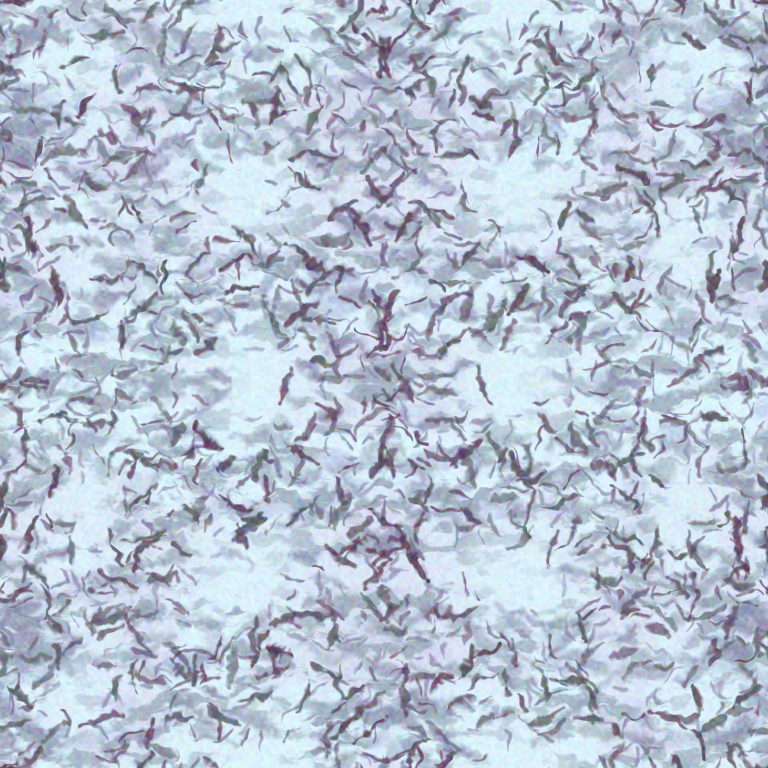
This texture is drawn by a WebGL 1 fragment shader. Its source:

```glsl
precision highp float;
// Crumpled icy sheet: short bent dark creases and soft slate smears over pale blue.
// Two by two mirrored tiles share most marks; some cells get marks of their own.
// Marks are worn, tapered arcs on jittered grids, thinned out inside calm patches.

uniform vec2 u_resolution;

#define TILES 2.0            // repeats across and down
#define VARIATION 0.38       // share of marks unique to one tile
#define CREASE_CELLS 14.0    // grid cells per tile, long creases
#define FINE_CELLS 24.0      // grid cells per tile, fine creases
#define SMEAR_CELLS 13.0     // grid cells per tile, soft smears
#define CREASE_WIDTH 0.12    // half width in cells
#define SMEAR_WIDTH 0.19
#define WARP 0.009           // edge roughness in canvas units
#define GRAIN 0.17

const float PI = 3.14159;
const vec3 ICE = vec3(0.86, 0.95, 0.99);
const vec3 MIST = vec3(0.77, 0.83, 0.92);
const vec3 LILAC = vec3(0.85, 0.87, 0.95);
const vec3 STEEL = vec3(0.60, 0.66, 0.72);
const vec3 VIOLET = vec3(0.55, 0.56, 0.68);
const vec3 GRAPHITE = vec3(0.37, 0.38, 0.41);
const vec3 PLUM = vec3(0.38, 0.28, 0.38);

float hash(vec2 p) {
  vec3 q = fract(vec3(p.xyx) * 0.1031);
  q += dot(q, q.yzx + 33.33);
  return fract((q.x + q.y) * q.z);
}

float noise(vec2 p) {
  vec2 i = floor(p), f = fract(p);
  f = f * f * (3.0 - 2.0 * f);
  return mix(mix(hash(i), hash(i + vec2(1, 0)), f.x),
             mix(hash(i + vec2(0, 1)), hash(i + vec2(1, 1)), f.x), f.y);
}

float fbm(vec2 p) {
  float sum = 0.0, amp = 0.53;
  for (int i = 0; i < 4; i++) {
    sum += amp * noise(p);
    p = mat2(1.6, 1.2, -1.2, 1.6) * p + 7.3;
    amp *= 0.5;
  }
  return sum;
}

// Distance from the nearest mirror axis, 0 to half a tile pair
vec2 fold(vec2 p) { return abs(mod(p * TILES, 2.0) - 1.0) / TILES; }

// Calm patches: a strong column and a weaker, staggered one per tile
float calm(vec2 p) {
  vec2 t = fold(p) * TILES;
  vec2 offset = (vec2(t.x) - vec2(0.35, 0.78)) / vec2(0.17, 0.12);
  vec2 column = exp(-offset * offset);
  vec2 band = 0.5 + 0.5 * cos(4.0 * PI * t.y + vec2(0.0, 2.5));
  return clamp(column.x * band.x + 0.7 * column.y * band.y, 0.0, 1.0);
}

// Paint one layer of worn, tapered arcs over color
void paintMarks(inout vec3 color, vec2 p, float cells, float width, float soft,
                float spread, float density, vec3 cool, vec3 warm, float opacity) {
  vec2 g = p * cells * TILES;
  float edge = soft + cells * TILES / u_resolution.y * 0.5;
  float wear = noise(p * 170.0 + cells);
  for (int j = -1; j <= 1; j++) {
    for (int i = -1; i <= 1; i++) {
      vec2 cell = floor(g) + vec2(float(i), float(j));
      vec2 wrapped = mod(cell, cells * TILES);
      vec2 flip = mod(floor(wrapped / cells), 2.0);
      vec2 home = mod(wrapped, cells);
      home = mix(home, cells - 1.0 - home, flip);
      if (hash(wrapped + 91.7) < VARIATION) home = wrapped + 200.0;
      home += cells * 3.7;

      vec2 mirror = 1.0 - 2.0 * flip;
      vec2 jitter = vec2(hash(home), hash(home + 17.3)) - 0.5;
      vec2 center = cell + 0.5 + mirror * jitter;
      float quiet = calm(center / (cells * TILES));
      if (hash(home + 31.9) > density * (1.0 - 0.95 * quiet)) continue;

      float angle = PI * (hash(home + 47.1) - 0.5) * spread;
      vec2 r = (g - center) * mirror;
      r = vec2(cos(angle) * r.x + sin(angle) * r.y, cos(angle) * r.y - sin(angle) * r.x);
      float halfLength = mix(0.35, 0.8, hash(home + 59.3));
      float along = r.x / halfLength;
      r.y += (hash(home + 67.7) - 0.5) * 0.9 * (r.x * r.x - 0.15);
      float taper = width * mix(0.6, 1.2, hash(home + 73.1)) * (1.0 - 0.5 * along * along);
      float d = length(vec2(max(abs(r.x) - halfLength, 0.0), r.y)) - max(taper, 0.0);
      float cover = 1.0 - smoothstep(-edge, edge, d + 0.16 * (wear - 0.5));
      vec3 ink = mix(cool, warm, smoothstep(0.3, 0.9, hash(home + 83.9)));
      color = mix(color, ink, cover * opacity * mix(0.6, 1.0, hash(home + 97.3)));
    }
  }
}

void main() {
  vec2 p = gl_FragCoord.xy / u_resolution;
  vec2 rough = p + WARP * (vec2(noise(p * 75.0), noise(p * 75.0 + 50.0)) - 0.5);
  vec2 t = fold(rough);
  float quiet = calm(rough);

  // Clouded sheet with flat, wispy shading
  vec3 color = mix(MIST, ICE, smoothstep(0.3, 0.55, fbm(t * vec2(18.0, 30.0)) + 0.3 * quiet));
  color = mix(color, LILAC, smoothstep(0.45, 0.65, fbm(t * 9.0 + 40.0)) * 0.7 * (1.0 - quiet));
  float wisp = fbm(t * vec2(38.0, 70.0) + 11.0);
  color = mix(color, STEEL, smoothstep(0.5, 0.68, wisp) * 0.8 * (1.0 - 0.85 * quiet));

  // Smears below, then fine and long creases
  paintMarks(color, rough, SMEAR_CELLS, SMEAR_WIDTH, 0.13, 0.5, 0.8, STEEL, VIOLET, 0.75);
  paintMarks(color, rough, FINE_CELLS, CREASE_WIDTH, 0.06, 1.0, 0.65, VIOLET, PLUM, 0.85);
  paintMarks(color, rough, CREASE_CELLS, CREASE_WIDTH, 0.05, 1.0, 0.85, GRAPHITE, PLUM, 0.95);

  // Tinted grain, strongest on the darker marks
  vec3 speck = vec3(noise(p * 240.0), noise(p * 240.0 + 61.0), noise(p * 240.0 + 127.0));
  gl_FragColor = vec4(color + GRAIN * (1.4 - color.g) * (speck - 0.5), 1.0);
}
```
